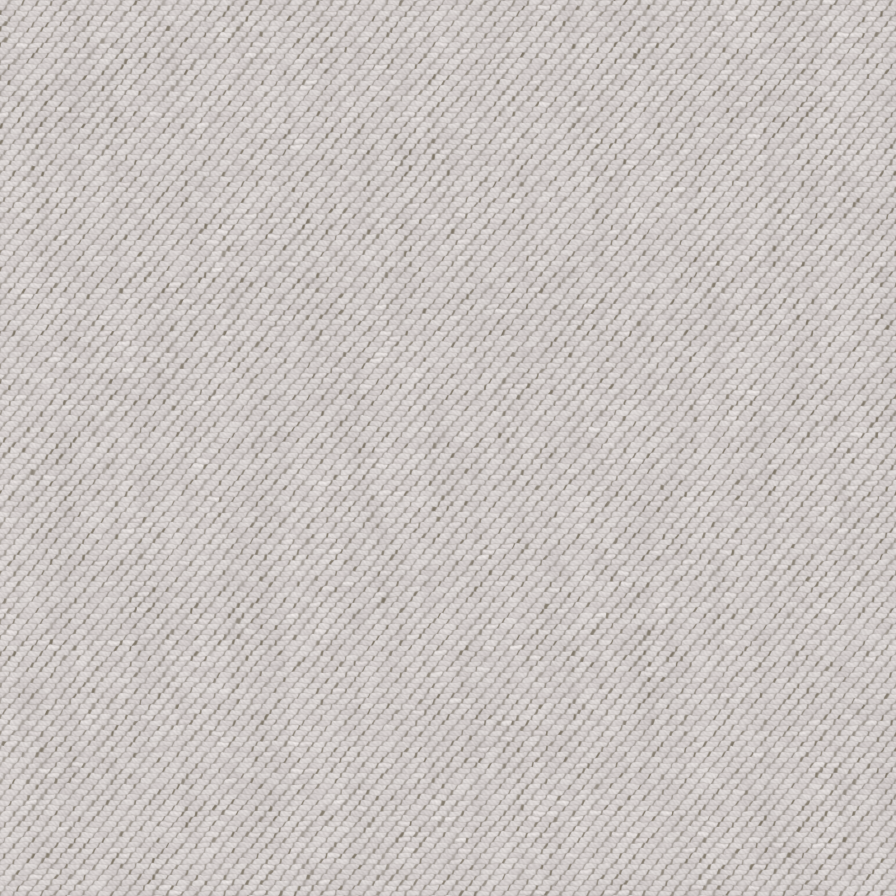
A WebGL 2 fragment shader for this texture:

```glsl
#version 300 es
precision highp float;
// Pale woven twill: short weft stitches in rising diagonal ribs with dark slits between them.
uniform vec2 u_resolution;
out vec4 fragColor;

vec3 hash3(vec2 p) {
  vec3 q = vec3(dot(p, vec2(127.1, 311.7)), dot(p, vec2(269.5, 183.3)), dot(p, vec2(419.2, 371.9)));
  return fract(sin(q) * 43758.5);
}

// Distance to the nearest scattered point
float cellular(vec2 p) {
  vec2 base = floor(p);
  float nearest = 2.0;
  for (int j = -1; j <= 1; j++)
    for (int i = -1; i <= 1; i++) {
      vec2 cell = base + vec2(i, j);
      nearest = min(nearest, length(cell + hash3(cell).xy - p));
    }
  return nearest;
}

float roundedBox(vec2 p, vec2 halfSize, float radius) {
  vec2 q = abs(p) - halfSize + radius;
  return length(max(q, 0.0)) + min(max(q.x, q.y), 0.0) - radius;
}

vec3 twill(vec2 p) {
  // Threads wander a little
  p += 0.0006 * vec2(sin(p.y * 43.0 + 3.0 * sin(p.x * 17.0)), sin(p.x * 61.0 + 2.0 * sin(p.y * 23.0)));
  p += 0.0006 * vec2(sin(p.y * 370.0 + 5.0 * sin(p.x * 83.0)), sin(p.x * 310.0 + 9.0 * sin(p.y * 31.0)));

  // 168 rows of 64 stitches, each row shifted by a third of a stitch
  float row = floor(p.y * 168.0);
  float v = fract(p.y * 168.0) - 0.5;
  float along = p.x * 64.0 - row / 3.0 - 0.15 * v;
  along += 0.22 * (hash3(vec2(floor(along), row)).z - 0.5) * sin(3.14159 * fract(along));
  vec3 stitch = hash3(vec2(floor(along), row));
  vec3 gap = hash3(vec2(floor(along + 0.5), row) + 57.0);
  vec2 q = vec2((fract(along) - 0.5) * 2.6, v);

  // Yarn body, lit from above, with a few bright fibres
  vec3 color = mix(vec3(0.818, 0.792, 0.789), vec3(0.858, 0.838, 0.832), stitch.x);
  color += 0.04 * v + 0.015 * sin(q.x * 7.0 + v * 9.0 + stitch.y * 6.3);
  color += 0.05 * smoothstep(0.9, 1.0, stitch.y) * smoothstep(0.4, 0.0, abs(v - 0.1));

  // Soft uneven hollows around each stitch, then the slit at its end
  float edge = roundedBox(q, vec2(1.15, 0.46 + 0.07 * stitch.z), 0.36);
  color = mix(color, vec3(0.60, 0.57, 0.54), (0.25 + 0.3 * stitch.y) * smoothstep(-0.2, 0.14, edge));
  color *= 1.0 - 0.05 * smoothstep(0.5, 1.25, abs(q.x));
  float across = abs(fract(along + 0.5) - 0.5) * 2.6;
  float slit = smoothstep(0.42, 0.1, across + 0.14 * gap.y) * smoothstep(0.65, 0.25, abs(v));
  return mix(color, vec3(0.42, 0.385, 0.31), slit * (0.12 + 0.62 * gap.x * gap.x));
}

void main() {
  // Average nine samples inside the pixel
  vec3 color = vec3(0.0);
  for (int j = -1; j <= 1; j++)
    for (int i = -1; i <= 1; i++)
      color += twill((gl_FragCoord.xy + vec2(i, j) / 3.0) / u_resolution) / 9.0;

  // Faint lengthwise streaks, blotches and fuzz
  vec2 uv = gl_FragCoord.xy / u_resolution;
  float streak = sin(uv.x * 97.0 + sin(uv.y * 5.0)) * sin(uv.x * 41.0 + 1.3) + 0.5 * sin(uv.x * 233.0);
  color += 0.006 * streak;
  color += 0.018 * (0.5 - cellular(uv * vec2(14.0, 9.0)));
  color += 0.04 * (0.5 - cellular(uv * vec2(190.0, 230.0)));
  fragColor = vec4(color, 1.0);
}
```
